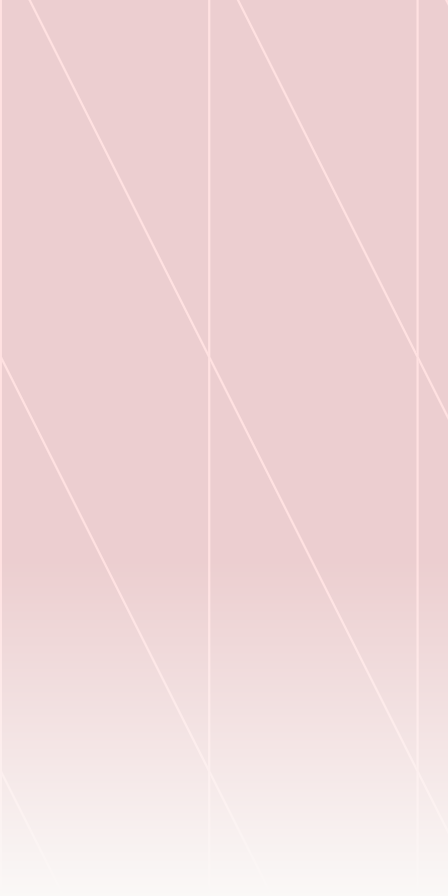
Write a WebGL 2 fragment shader that draws this background.

```glsl
#version 300 es
precision highp float;

uniform vec2 u_resolution;
out vec4 fragColor;

#define PITCH 0.4651
#define CROSSING vec2(0.4670, 1.203)
#define SLOPE 1.988
#define LINE_WIDTH 0.0050
#define FADE_TOP 0.372
#define ROSE vec3(0.925, 0.809, 0.815)
#define BLUSH vec3(1.0, 0.882, 0.882)
#define CREAM vec3(0.982, 0.972, 0.967)

// Distance to the nearest of the evenly spaced lines
float repeatedLine(float x) {
    return abs(fract(x / PITCH + 0.5) - 0.5) * PITCH;
}

// Anti-aliased coverage of a thin stroke
float stroke(float distanceToLine, float pixel) {
    return clamp((0.5 * LINE_WIDTH - distanceToLine) / pixel + 0.5, 0.0, 1.0);
}

void main() {
    float pixel = 1.0 / u_resolution.x;
    vec2 p = gl_FragCoord.xy * pixel - CROSSING;
    float height = gl_FragCoord.y / u_resolution.y;

    // Upright lines and slanted lines that meet on a lattice
    float upright = repeatedLine(p.x);
    float slanted = repeatedLine(p.x + p.y / SLOPE) * SLOPE / length(vec2(1.0, SLOPE));
    float lines = max(stroke(upright, pixel), stroke(slanted, pixel));
    vec3 color = mix(ROSE, BLUSH, lines);

    // Pale veil rising from the lower edge
    float veil = clamp(1.0 - height / FADE_TOP, 0.0, 1.0);
    color = mix(color, CREAM, veil);

    fragColor = vec4(color, 1.0);
}
```
